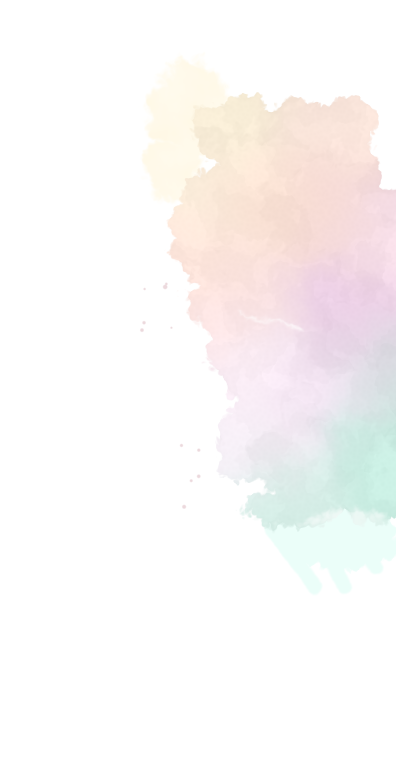
This background is drawn by a Shadertoy shader. Its source:

```glsl
// Pastel watercolour cloud bleeding in from the right edge of white paper.
// Ellipse distances are roughened by layered sines and cellular scallops,
// then filled with blended pigment pools, a mint wash, streaks and splatter.

const float ASPECT = 0.5156;       // canvas width in units of its height
const float EDGE = 0.0022;         // half width of a paint edge
const float WARP = 0.010;          // bleed of the outline
const float SCALLOP = 0.014;       // depth of the scalloped rim
const float POOL_SIZE = 0.058;     // reach of one pigment pool
const float TONE = 0.013;          // strength of overlapping layers
const float GRAIN = 0.012;         // paper grain in the paint
const vec3 PAPER = vec3(1.0);
const vec3 CREAM = vec3(1.0, 0.972, 0.895);
const vec3 PALE_MINT = vec3(0.915, 0.995, 0.975);
const vec3 SPLATTER = vec3(0.90, 0.80, 0.82);
const mat2 TURN = mat2(0.8, 0.6, -0.6, 0.8);

// Body of the cloud: centre and radii of each ellipse
const int BLOBS = 11;
const vec4 BLOB[BLOBS] = vec4[](
    vec4(.306, .831, .052, .047), vec4(.391, .766, .104, .098),
    vec4(.306, .694, .086, .091), vec4(.449, .844, .043, .031),
    vec4(.495, .609, .156, .143), vec4(.326, .603, .081, .049),
    vec4(.352, .538, .081, .065), vec4(.404, .453, .104, .091),
    vec4(.345, .414, .061, .059), vec4(.482, .427, .130, .104),
    vec4(.384, .349, .059, .035));

// Pigment pools: place and colour
const int POOLS = 15;
const vec2 POOL[POOLS] = vec2[](
    vec2(.306, .840), vec2(.255, .765), vec2(.338, .750), vec2(.425, .840),
    vec2(.430, .740), vec2(.260, .665), vec2(.310, .600), vec2(.500, .700),
    vec2(.455, .590), vec2(.330, .520), vec2(.410, .500), vec2(.335, .425),
    vec2(.490, .510), vec2(.495, .420), vec2(.370, .335));
const vec3 PIGMENT[POOLS] = vec3[](
    vec3(.965, .925, .835), vec3(.975, .925, .850), vec3(.985, .890, .835),
    vec3(.990, .910, .870), vec3(.975, .865, .840), vec3(.990, .895, .855),
    vec3(.980, .885, .880), vec3(.965, .870, .910), vec3(.925, .810, .900),
    vec3(.985, .935, .970), vec3(.950, .885, .945), vec3(.955, .925, .955),
    vec3(.850, .870, .885), vec3(.785, .930, .885), vec3(.850, .950, .920));

vec2 hash2(vec2 p) {
    return fract(sin(vec2(dot(p, vec2(127.1, 311.7)), dot(p, vec2(269.5, 183.3)))) * 43758.5);
}

// Distance to the nearest scattered cell point
float cells(vec2 p) {
    vec2 id = floor(p), f = fract(p);
    float d = 2.0;
    for (int j = -1; j <= 1; j++)
        for (int i = -1; i <= 1; i++) {
            vec2 o = vec2(i, j);
            d = min(d, length(o + hash2(id + o) - f));
        }
    return d;
}

// Layered sines, roughly -1 to 1
float waves(vec2 p) {
    float sum = 0.0, amp = 0.6;
    for (int i = 0; i < 5; i++) {
        sum += amp * sin(p.x + 1.3 * sin(p.y * 1.1)) * cos(p.y + 0.7 * sin(p.x));
        p = TURN * p * 1.9 + 3.7;
        amp *= 0.58;
    }
    return sum;
}

float ellipse(vec2 p, vec2 centre, vec2 radii) {
    return (length((p - centre) / radii) - 1.0) * min(radii.x, radii.y);
}

float capsule(vec2 p, vec2 a, vec2 b, float r) {
    vec2 ab = b - a;
    return length(p - a - ab * clamp(dot(p - a, ab) / dot(ab, ab), 0.0, 1.0)) - r;
}

float cover(float d, float soft) { return 1.0 - smoothstep(-soft, soft, d); }

vec3 pigmentAt(vec2 p) {
    vec4 sum = vec4(0.0);
    for (int i = 0; i < POOLS; i++) {
        vec2 q = (p - POOL[i]) / POOL_SIZE;
        sum += vec4(PIGMENT[i], 1.0) * exp(-dot(q, q));
    }
    return sum.rgb / max(sum.a, 1e-6);
}

void mainImage(out vec4 fragColor, in vec2 fragCoord) {
    vec2 p = fragCoord / iResolution.xy * vec2(ASPECT, 1.0);
    vec2 bleed = vec2(waves(p * 38.0), waves(p * 38.0 + 17.0));
    vec2 w = p + WARP * bleed;
    float rim = SCALLOP * (cells(w * 42.0) - 0.45) + 0.5 * SCALLOP * (cells(w * 105.0) - 0.45);
    vec3 col = PAPER;

    // Cream wash behind the upper left
    float cream = min(ellipse(w, vec2(.247, .857), vec2(.052, .063)),
                      ellipse(w, vec2(.225, .780), vec2(.036, .042))) + rim;
    col = mix(col, CREAM, cover(cream, 0.007) * (0.8 + 0.15 * bleed.x));

    // Mint wash with slanted brush streaks below
    float mint = ellipse(w, vec2(.445, .305), vec2(.080, .050)) + rim;
    for (int i = 0; i < 3; i++) {
        float k = float(i);
        vec2 tip = vec2(.409 + .041 * k, .236 - .010 * k + .011 * k * k);
        mint = min(mint, capsule(p + 0.3 * WARP * bleed, tip + vec2(-.054, .076), tip, .009));
    }
    col = mix(col, PALE_MINT, cover(mint, EDGE) * 0.9);

    // Main cloud with a ragged notch at its lower left
    float cloud = 1.0;
    for (int i = 0; i < BLOBS; i++) cloud = min(cloud, ellipse(w, BLOB[i].xy, BLOB[i].zw));
    cloud += rim;
    float notch = ellipse(w, vec2(.320, .363), vec2(.026, .012)) - rim;
    cloud = max(cloud, -notch);
    vec3 paint = pigmentAt(p + 1.2 * WARP * bleed);

    // Overlapping layers, darker rim, grain and pale streaks
    for (int i = 0; i < 3; i++) {
        float k = float(i);
        float layer = waves(w * (13.0 + 6.0 * k) + 5.0 * k) + 10.0 * rim;
        paint += TONE * (0.5 - smoothstep(-0.06, 0.06, layer));
    }
    paint -= TONE * exp(-abs(cloud) / 0.006);
    paint += GRAIN * (cells(p * 170.0) - 0.5);
    float streak = capsule(w, vec2(.315, .590), vec2(.385, .570), .001) - 0.4 * rim;
    float gap = ellipse(w, vec2(.455, .323), vec2(.050, .010)) + rim;
    float pale = max(cover(streak, 0.004), cover(gap, 0.008));
    paint = mix(paint, PAPER, 0.6 * pale);
    col = mix(col, paint, cover(cloud, EDGE));

    // Splatter in two loose groups left of the cloud
    for (int i = 0; i < 11; i++) {
        vec2 h = hash2(vec2(float(i), 4.0));
        vec2 centre = i < 6 ? vec2(.197, .620) : vec2(.258, .372);
        vec2 spot = centre + (h - 0.5) * vec2(.055, .105);
        float size = mix(0.0012, 0.0030, hash2(h * 9.0).x);
        col = mix(col, SPLATTER, 0.75 * cover(length(p - spot) - size, 0.0012));
    }
    fragColor = vec4(clamp(col, 0.0, 1.0), 1.0);
}
```
